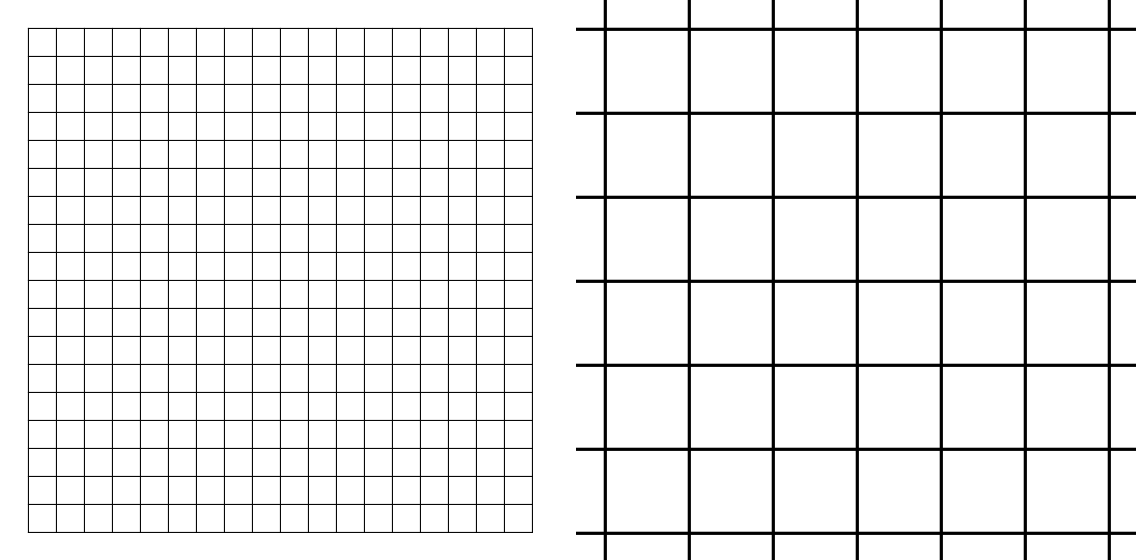
Left: the whole. Right: its middle third, enlarged.
Reproduce this pattern procedurally as a Shadertoy shader.

```glsl
const float CELL_COUNT = 18.0;
const float CELL_SIZE = 0.05;
const float LINE_WIDTH = 0.0019;
const vec2 GRID_CENTER = vec2(0.00078, -0.00078);
const vec3 PAPER_COLOR = vec3(1.0);
const vec3 INK_COLOR = vec3(0.0);

// Share of a pixel-wide window at x that lies inside a centred band
vec2 bandCoverage(vec2 x, float halfWidth, float pixel) {
    vec2 upper = min(x + 0.5 * pixel, vec2(halfWidth));
    vec2 lower = max(x - 0.5 * pixel, vec2(-halfWidth));
    return clamp((upper - lower) / pixel, 0.0, 1.0);
}

// Signed offset to the nearest of the evenly spaced lines
vec2 nearestLineOffset(vec2 p, float cellSize, float cellCount) {
    float halfCount = 0.5 * cellCount;
    vec2 lineIndex = clamp(round(p / cellSize + halfCount), 0.0, cellCount);
    return p - (lineIndex - halfCount) * cellSize;
}

float gridCoverage(vec2 p, float cellSize, float cellCount, float lineWidth, float pixel) {
    vec2 offset = nearestLineOffset(p, cellSize, cellCount);
    vec2 lines = bandCoverage(offset, 0.5 * lineWidth, pixel);

    // Lines end flush with the outer frame
    float halfExtent = 0.5 * (cellSize * cellCount + lineWidth);
    lines *= bandCoverage(p, halfExtent, pixel).yx;

    return 1.0 - (1.0 - lines.x) * (1.0 - lines.y);
}

void mainImage(out vec4 fragColor, in vec2 fragCoord) {
    float pixel = 1.0 / min(iResolution.x, iResolution.y);
    vec2 p = (fragCoord - 0.5 * iResolution.xy) * pixel - GRID_CENTER;

    float ink = gridCoverage(p, CELL_SIZE, CELL_COUNT, LINE_WIDTH, pixel);
    fragColor = vec4(mix(PAPER_COLOR, INK_COLOR, ink), 1.0);
}
```
